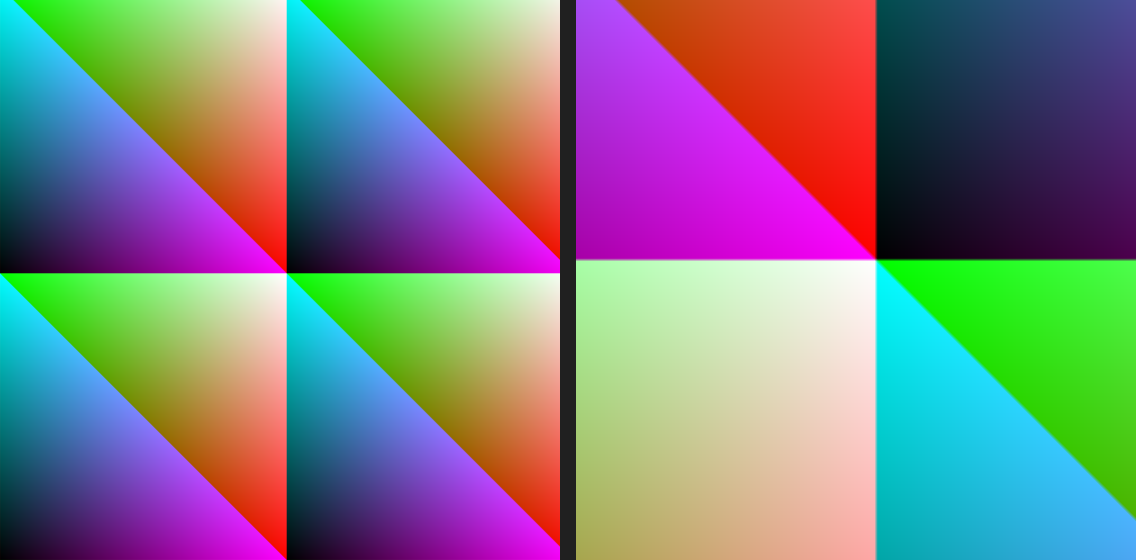
Left, the full canvas; right, a detail of the centre.
A three.js fragment shader for this pattern:

```glsl
// Square tiles of red, green and blue ramps, split by a diagonal blue wrap.
varying vec2 vUv;

// Integral of fract(x) from 0 to x.
vec3 fractIntegral(vec3 x) {
  vec3 f = fract(x);
  return 0.5 * (floor(x) + f * f);
}

// Sawtooth ramp averaged over a small width, so its jumps are smooth.
vec3 softFract(vec3 x, vec3 width) {
  return (fractIntegral(x + 0.5 * width) - fractIntegral(x - 0.5 * width)) / width;
}

void main() {
  float tileSize = 0.512;
  vec2 tilePos = vUv / tileSize;

  // Red rises across, green rises up, blue rises along the diagonal.
  vec3 ramps = vec3(tilePos, tilePos.x + tilePos.y);
  vec3 edgeWidth = vec3(1.0, 1.0, 1.5) * 0.0019 / tileSize;

  gl_FragColor = vec4(softFract(ramps, edgeWidth), 1.0);
}
```
